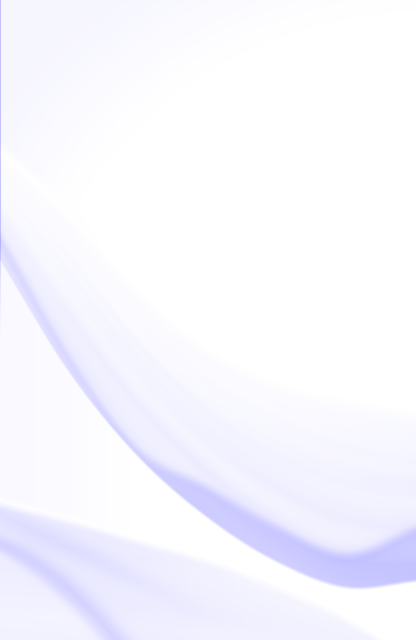
Give the GLSL for this background, as a Shadertoy shader.

```glsl
// Pale lavender silk veils sweeping across a soft white background.

const vec3 ABSORPTION = vec3(1.0, 1.03, 0.0); // lavender dye, keeps blue intact

float hash(vec2 p) {
    vec3 q = fract(vec3(p.xyx) * 0.1031);
    q += dot(q, q.yzx + 33.33);
    return fract((q.x + q.y) * q.z);
}

float noise(vec2 p) {
    vec2 cell = floor(p), f = fract(p);
    f = f * f * (3.0 - 2.0 * f);
    float low = mix(hash(cell), hash(cell + vec2(1, 0)), f.x);
    float high = mix(hash(cell + vec2(0, 1)), hash(cell + vec2(1, 1)), f.x);
    return mix(low, high, f.y);
}

// Smooth curve through seven heights spaced evenly over the width
float spline(float x, float h[7]) {
    float s = clamp(x, 0.0, 1.0) * 6.0;
    int i = min(int(s), 5);
    float f = s - float(i);
    float b = h[i], c = h[i + 1];
    float a = i > 0 ? h[i - 1] : 2.0 * b - c;
    float d = i < 5 ? h[i + 2] : 2.0 * c - b;
    return b + 0.5 * f * (c - a + f * (2.0 * a - 5.0 * b + 4.0 * c - d
             + f * (3.0 * (b - c) + d - a)));
}

float above(float y, float edge, float softness) {
    return smoothstep(-softness, softness, y - edge);
}

float ridge(float offset, float width) {
    return exp(-offset * offset / (width * width));
}

// Long fibres: stretched noise across the cloth (t) and along it (x)
float silk(float t, float x) {
    float sum = 0.0, weight = 0.5;
    vec2 p = vec2(t * 5.0 + x * 1.5, x * 1.4);
    for (int i = 0; i < 4; i++) {
        sum += weight * noise(p + float(i) * 7.3);
        p *= vec2(2.1, 1.25);
        weight *= 0.55;
    }
    return sum;
}

// Tint outside the bright oval, plus a faint wash at the left
float backdropDensity(vec2 uv, float veilTop) {
    float oval = length((uv - vec2(1.05, 0.45)) / vec2(0.95, 0.53));
    float corner = 0.034 * smoothstep(0.95, 1.35, oval);
    float wash = 0.024 * (1.0 - smoothstep(0.0, 0.38, uv.x));
    return mix(wash, corner, above(uv.y, veilTop, 0.012));
}

float veilDensity(vec2 uv, float bottom, float top, float fold) {
    float t = (uv.y - bottom) / (top - bottom);
    float depth = 1.0 - clamp(t, 0.0, 1.0);
    float body = 0.008 + 0.014 * uv.x + 0.045 * pow(depth, 1.4);
    body += 0.07 * (silk(t, uv.x) - 0.45) * smoothstep(0.0, 0.4, depth);

    // Pleats drift towards the hem as they run right
    for (int i = 0; i < 4; i++) {
        float k = float(i);
        float centre = 0.28 + 0.17 * k - (0.3 - 0.05 * k) * (uv.x - 0.4);
        float presence = 0.5 + 0.5 * noise(vec2(uv.x * 4.0, k * 5.0));
        body += 0.018 * presence * depth * ridge(t - centre, 0.045);
    }
    body = max(body, 0.0) * smoothstep(0.0, 0.12, 1.0 - t);

    // Doubled cloth along the hem
    float strength = mix(0.06, 0.135, smoothstep(0.2, 0.48, uv.x));
    float hem = strength * (1.0 - above(uv.y, fold, 0.012));
    hem *= 0.9 + 0.25 * silk(t * 2.0, uv.x);
    float crease = 0.035 * ridge(uv.y - fold, 0.014);
    crease *= 1.0 - 0.6 * smoothstep(0.2, 0.5, uv.x) * (1.0 - smoothstep(0.7, 0.9, uv.x));
    return body + hem + crease;
}

float lowerVeilDensity(vec2 uv, float top) {
    float depth = top - uv.y;
    float body = mix(0.075, 0.04, smoothstep(0.0, 0.85, uv.x));
    body += 0.05 * (silk(depth * 3.0, uv.x) - 0.45);
    body += 0.045 * ridge(depth - 0.025 - 0.13 * uv.x, 0.018) * (1.0 - smoothstep(0.1, 0.6, uv.x));

    // Dark ribbon curling out through the lower left
    float ribbon = 0.15 - 0.3 * uv.x - 0.85 * uv.x * uv.x;
    float offset = uv.y - ribbon;
    float width = 0.013 + 0.05 * uv.x;
    body -= 0.025 * (1.0 - above(uv.y, ribbon - width, 0.012));
    body += 0.085 * ridge(offset, width) * (0.75 + 0.5 * silk(offset * 8.0, uv.x));
    return max(body, 0.0) * smoothstep(0.0, 0.018, depth);
}

void mainImage(out vec4 fragColor, in vec2 fragCoord) {
    vec2 uv = fragCoord / iResolution.xy;

    // Outlines of the cloth
    float top = spline(uv.x, float[7](0.772, 0.677, 0.557, 0.465, 0.411, 0.384, 0.365));
    float bottom = spline(uv.x, float[7](0.594, 0.418, 0.286, 0.191, 0.122, 0.082, 0.092));
    float fold = spline(uv.x, float[7](0.629, 0.443, 0.297, 0.238, 0.176, 0.133, 0.173));
    float lowerTop = spline(uv.x, float[7](0.221, 0.193, 0.161, 0.130, 0.089, 0.039, -0.029));

    // Layers from back to front
    float density = backdropDensity(uv, top);
    float veilMask = above(uv.y, bottom, 0.004) * (1.0 - above(uv.y, top, 0.012));
    density = mix(density, veilDensity(uv, bottom, top, fold), veilMask);
    float lowerMask = 1.0 - above(uv.y, lowerTop, 0.006);
    density = mix(density, lowerVeilDensity(uv, lowerTop), lowerMask);

    // Thin tinted margin fading down the left side
    density += 0.2 * (1.0 - smoothstep(0.001, 0.004, uv.x)) * smoothstep(0.45, 0.7, uv.y);

    fragColor = vec4(1.0 - density * ABSORPTION, 1.0);
}
```
